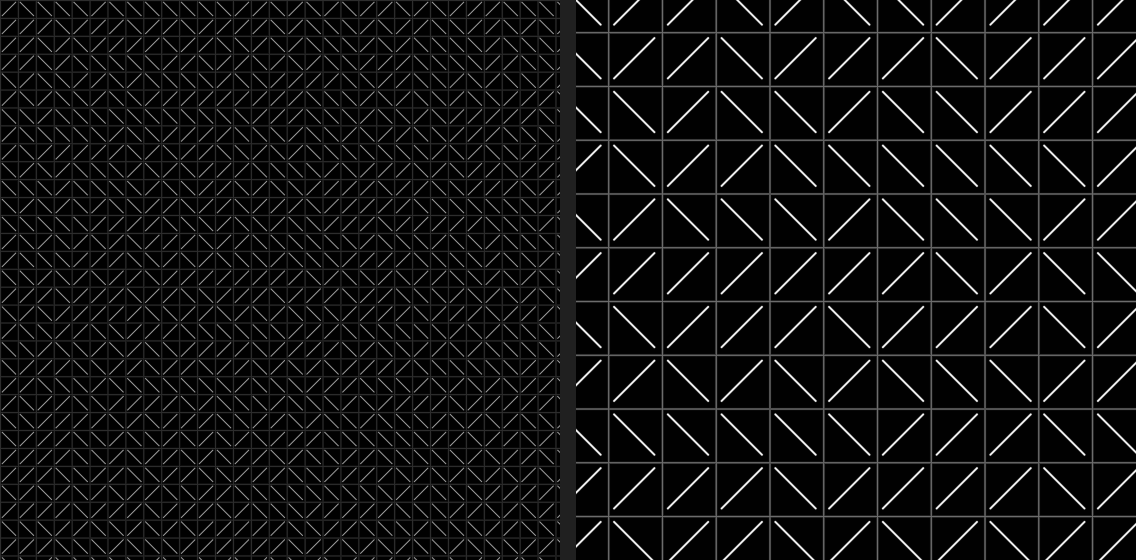
Left, the full canvas; right, a detail of the centre.
A WebGL 2 fragment shader for this pattern:

```glsl
#version 300 es
precision highp float;
// Thin square grid on black with one randomly turned diagonal stroke per cell.

uniform vec2 u_resolution;
out vec4 fragColor;

const float CELLS = 31.25;         // cells across and down, the last one cut off
const float GRID_OFFSET = 0.025;   // grid line centre within a cell
const float GRID_WIDTH = 0.0245;   // widths and insets in cell units
const float STROKE_WIDTH = 0.0355;
const float STROKE_INSET = 0.125;

const float GRID_BLUR = 0.5;       // edge softness as a share of a pixel
const float STROKE_BLUR = 0.4;

const vec3 BACKGROUND = vec3(0.003);
const vec3 GRID_COLOR = vec3(0.52);
const vec3 STROKE_COLOR = vec3(1.0);

float hash21(vec2 p) {
    vec3 q = fract(vec3(p.xyx) * vec3(0.1031, 0.1030, 0.0973));
    q += dot(q, q.yzx + 33.33);
    return fract((q.x + q.y) * q.z);
}

// Smooth step from 0 to 1 that follows the Gaussian integral.
float gaussianStep(float x) {
    x = clamp(x, -4.0, 4.0);
    return 0.5 + 0.5 * tanh(0.798 * x * (1.0 + 0.0447 * x * x));
}

// Coverage of a line under a Gaussian filter, so thin lines keep an even weight.
float lineCoverage(float dist, float width, float sigma) {
    return gaussianStep((dist + 0.5 * width) / sigma)
         - gaussianStep((dist - 0.5 * width) / sigma);
}

// Distance to the nearest line of a unit grid along each axis.
vec2 gridDistance(vec2 p, float offset) {
    return abs(fract(p - offset + 0.5) - 0.5);
}

float segmentDistance(vec2 p, vec2 a, vec2 b) {
    vec2 ab = b - a;
    float t = clamp(dot(p - a, ab) / dot(ab, ab), 0.0, 1.0);
    return length(p - a - ab * t);
}

void main() {
    vec2 uv = gl_FragCoord.xy / u_resolution;
    vec2 p = vec2(uv.x, 1.0 - uv.y) * CELLS;   // cells start at the top left
    float pixel = CELLS / min(u_resolution.x, u_resolution.y);
    vec2 cell = floor(p);
    vec2 local = p - cell;

    // Grid lines
    vec2 gridDist = gridDistance(p, GRID_OFFSET);
    float grid = max(lineCoverage(gridDist.x, GRID_WIDTH, pixel * GRID_BLUR),
                     lineCoverage(gridDist.y, GRID_WIDTH, pixel * GRID_BLUR));

    // Diagonal stroke, mirrored in about half of the cells
    if (hash21(cell + 7.0) < 0.5) local.x = 1.0 - local.x;
    float strokeDist = segmentDistance(local, vec2(STROKE_INSET), vec2(1.0 - STROKE_INSET));
    float stroke = lineCoverage(strokeDist, STROKE_WIDTH, pixel * STROKE_BLUR);

    vec3 color = mix(BACKGROUND, GRID_COLOR, grid);
    color = mix(color, STROKE_COLOR, stroke);
    fragColor = vec4(color, 1.0);
}
```
